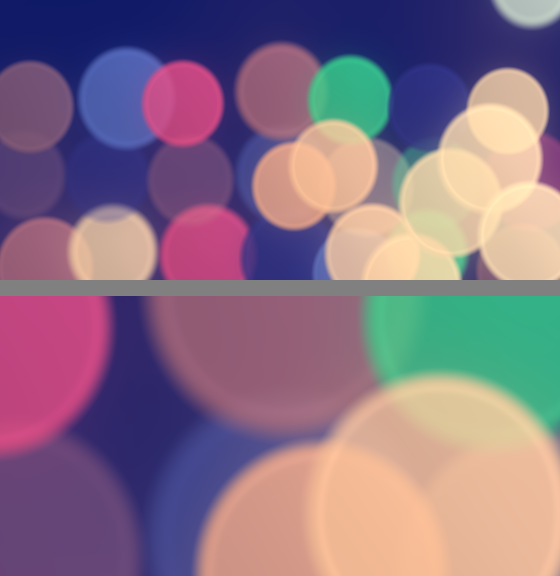
Top, the full canvas; bottom, a detail of the centre.
This background is drawn by a Shadertoy shader. Its source:

```glsl
// Out-of-focus city lights: soft translucent lens discs over a navy dusk.
// A jittered cell grid holds the coloured lights, a sine-wave chain of warm
// lights lies in front, and layered sines tint the haze behind them.

const float TAU = 6.2831853;
const int ROWS = 3;
const int COLUMNS = 7;
const int WARM_LIGHTS = 7;

vec2 hash2(vec2 cell) {
    vec2 q = vec2(dot(cell, vec2(127.1, 311.7)), dot(cell, vec2(269.5, 183.3)));
    return fract(sin(q) * 437.585);
}

// Night gradient with broad, slowly varying violet haze
vec3 duskSky(vec2 p) {
    vec3 navy = vec3(0.06, 0.10, 0.40);
    vec3 violet = vec3(0.32, 0.22, 0.44);
    float waves = sin(p.x * 3.1 + 1.2) * sin(p.y * 4.3 + 0.6)
                + 0.5 * sin(p.x * 5.7 - p.y * 3.9);
    float low = 1.0 - smoothstep(0.1, 0.85, p.y);
    float corner = smoothstep(0.65, 0.0, length(p - vec2(1.85, 0.95)));
    float haze = 0.08 + 0.42 * low + 0.40 * corner + 0.09 * waves;
    return mix(navy, violet, clamp(haze, 0.0, 1.0));
}

vec3 lightColor(int index) {
    vec3 palette[7] = vec3[7](
        vec3(0.50, 0.34, 0.43),   // brown
        vec3(0.33, 0.41, 0.70),   // blue
        vec3(0.85, 0.28, 0.48),   // pink
        vec3(0.66, 0.40, 0.45),   // mauve
        vec3(0.20, 0.78, 0.51),   // green
        vec3(0.17, 0.18, 0.48),   // indigo
        vec3(0.92, 0.78, 0.61));  // peach
    return palette[index % 7];
}

// Blend one lens disc over the base: soft body, thin rim and faint halo
vec3 addDisc(vec3 base, vec2 p, vec2 center, float radius,
             vec3 tint, float opacity, float blur) {
    vec2 offset = (p - center) * vec2(1.0, 0.95);
    float d = length(offset) - radius;
    float body = 1.0 - smoothstep(-blur, blur, d);
    float rimDistance = (d + 1.3 * blur) / (0.4 * blur);
    float rim = exp(-rimDistance * rimDistance);
    float halo = 0.12 * exp(-max(d, 0.0) * 22.0);
    float shade = 0.98 + 0.04 * sin(offset.x * 9.0 + offset.y * 7.0);
    vec3 color = mix(base, tint * shade, opacity * max(body, halo));
    color += 0.08 * base * body;
    return color + 0.045 * rim * tint * opacity;
}

// Coloured lights, one per jittered cell; the middle row is fainter
vec3 addGridLights(vec3 color, vec2 p) {
    for (int row = 0; row < ROWS; row++) {
        int stride = (3 + 2 * row) % 6;
        int first = row == 0 ? 3 : 0;
        float opacity = 0.65 + 0.22 * cos(0.5 * TAU * float(row));
        for (int column = 0; column < COLUMNS; column++) {
            vec2 cell = vec2(column, row);
            vec2 random = hash2(cell + 2.0);
            vec2 center = vec2(0.12, 0.06) + 0.29 * cell
                        + 0.10 * (random - 0.5);
            float radius = mix(0.145, 0.175, random.x);
            float blur = mix(0.009, 0.022, random.y);
            vec3 tint = lightColor(first + stride * column);
            color = addDisc(color, p, center, radius, tint, opacity, blur);
        }
    }
    return color;
}

// Bright chain of lights, from peach to cream towards the right
vec3 addWarmLights(vec3 color, vec2 p) {
    vec3 peach = vec3(0.91, 0.63, 0.49);
    vec3 cream = vec3(0.96, 0.85, 0.67);
    for (int i = 0; i < WARM_LIGHTS; i++) {
        float n = float(i);
        float along = n / float(WARM_LIGHTS - 1);
        vec2 center = vec2(1.05 + 0.14 * n, 0.20 + 0.24 * sin(0.6 + 1.5 * n));
        float radius = 0.165 + 0.022 * sin(0.5 * n - 0.8);
        vec3 tint = mix(peach, cream, sqrt(along));
        color = addDisc(color, p, center, radius, tint, 0.88, 0.013);
    }
    return color;
}

void mainImage(out vec4 fragColor, in vec2 fragCoord) {
    vec2 p = fragCoord / iResolution.y;
    vec3 color = duskSky(p);
    color = addGridLights(color, p);
    color = addWarmLights(color, p);

    // Pale lamp cut by the upper edge
    color = addDisc(color, p, vec2(1.90, 1.06), 0.15,
                    vec3(0.78, 0.84, 0.76), 0.9, 0.022);
    fragColor = vec4(clamp(color, 0.0, 1.0), 1.0);
}
```
